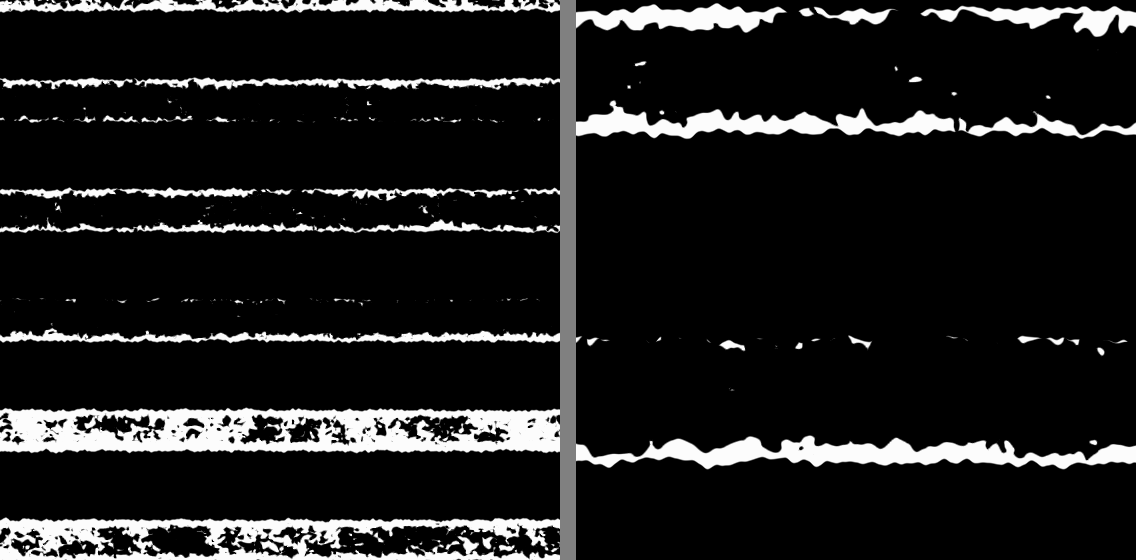
Left, the full canvas; right, a detail of the centre.
Reproduce this pattern procedurally as a Shadertoy shader.

```glsl
// Horizontal white stripes on black, printed as if with worn, dry ink.
// Each stripe is inked most at its two ragged edges; gradient noise at several
// scales is thresholded against an ink level that falls off toward its middle.

const float PERIOD = 0.1966;        // stripe spacing
const float FIRST_CENTRE = 0.0345;  // centre of the lowest stripe
const float HALF_HEIGHT = 0.0367;   // half of a stripe
const float INK_FALLOFF = 46.0;     // ink lost per unit away from an edge
const vec3 PAPER = vec3(0.0);
const vec3 INK = vec3(0.99);

// Ink levels per stripe from the bottom up: top edge, bottom edge, middle
const vec3 INK_LEVELS[6] = vec3[6](
    vec3( 0.72, 0.60, -0.10),
    vec3( 0.76, 0.92,  0.04),
    vec3(-0.10, 0.46, -0.52),
    vec3( 0.38, 0.36, -0.38),
    vec3( 0.42, -0.04, -0.48),
    vec3( 0.50, 0.50, -0.06));

float hash(vec2 p) {
    vec3 q = fract(p.xyx * vec3(0.1031, 0.1030, 0.0973));
    q += dot(q, q.yzx + 33.33);
    return fract((q.x + q.y) * q.z);
}

vec2 gradient(vec2 cell) {
    float angle = 6.2832 * hash(cell);
    return vec2(cos(angle), sin(angle));
}

float gradientNoise(vec2 p) {
    vec2 i = floor(p), f = p - i;
    vec2 u = f * f * f * (f * (f * 6.0 - 15.0) + 10.0);
    vec2 e = vec2(1.0, 0.0);
    float low = mix(dot(gradient(i), f),
                    dot(gradient(i + e.xy), f - e.xy), u.x);
    float high = mix(dot(gradient(i + e.yx), f - e.yx),
                     dot(gradient(i + e.xx), f - e.xx), u.x);
    return mix(low, high, u.y);
}

// Broad patches, slanted scuffs and fine grain
float wearNoise(vec2 p) {
    vec2 warp = vec2(gradientNoise(p * 45.0 + 7.3),
                     gradientNoise(p * 45.0 + 91.7));
    vec2 q = p + 0.008 * warp;
    vec2 slanted = vec2(q.x + 0.4 * q.y, q.y);
    return 0.30 * gradientNoise(p * vec2(7.0, 12.0) + 31.0)
         + 0.42 * gradientNoise(slanted * vec2(24.0, 30.0) + 57.0)
         + 0.40 * gradientNoise(slanted * vec2(56.0, 66.0) + 13.0)
         + 0.38 * gradientNoise(q * vec2(112.0, 125.0) + 71.0);
}

// Small displacement of a stripe border along x
float borderJitter(float x, float seed) {
    return 0.0045 * gradientNoise(vec2(x * 55.0, seed + 0.37))
         + 0.0040 * gradientNoise(vec2(x * 140.0, seed + 40.61));
}

// Ink level from the distances to the top and bottom borders
float inkLevel(vec2 depth, vec3 levels) {
    vec2 edges = levels.xy - INK_FALLOFF * max(depth, 0.0);
    return max(max(edges.x, edges.y), levels.z);
}

void mainImage(out vec4 fragColor, in vec2 fragCoord) {
    vec2 p = fragCoord / iResolution.y;
    float pixel = 1.0 / iResolution.y;

    // Nearest stripe and the height above its centre
    float row = floor((p.y - FIRST_CENTRE) / PERIOD + 0.5);
    float height = p.y - FIRST_CENTRE - row * PERIOD;
    vec3 levels = INK_LEVELS[int(clamp(row, 0.0, 5.0))];

    // Ragged borders
    vec2 jitter = vec2(borderJitter(p.x, row * 5.0),
                       borderJitter(p.x, row * 5.0 + 113.0));
    vec2 depth = HALF_HEIGHT + vec2(-height, height) + jitter;
    float stripe = smoothstep(-pixel, pixel, min(depth.x, depth.y));

    // Worn ink inside the borders
    float field = inkLevel(depth, levels) + wearNoise(p);
    float soft = 0.8 * fwidth(field) + 0.0001;
    float ink = smoothstep(-soft, soft, field);

    fragColor = vec4(mix(PAPER, INK, stripe * ink), 1.0);
}
```
